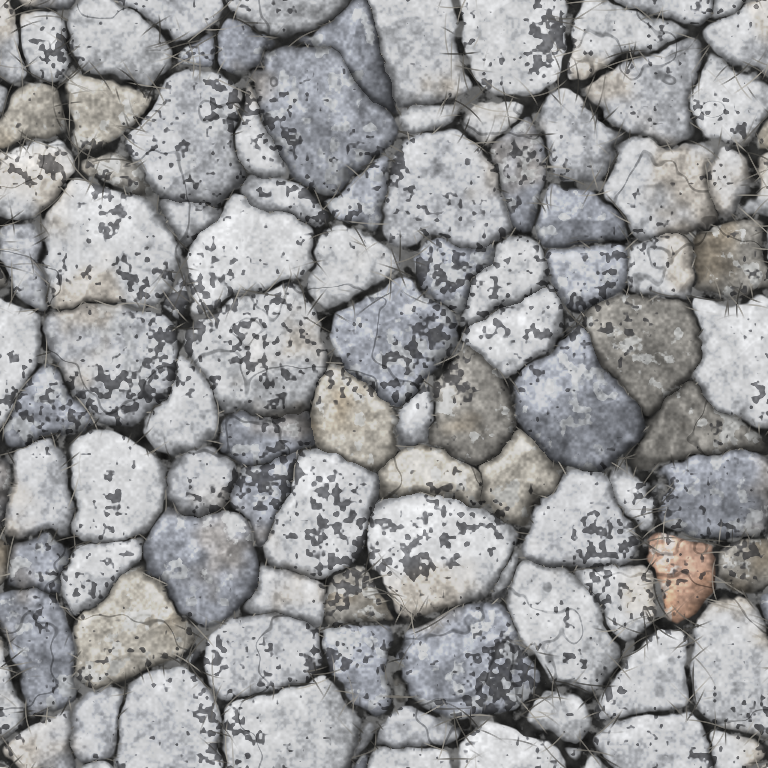
Give the GLSL for this texture, as a three.js fragment shader.

```glsl
varying vec2 vUv;

#define STONES 10.0
#define SIZE_SPREAD 0.95
#define CORNER_SHARPNESS 19.0
#define GAP 0.012
#define ROUGHNESS 0.045
#define BLADES 28.0
#define BLADE_WIDTH 0.032
#define SPECKLE 0.7
#define LIGHT_DIR vec2(-0.45, 0.89)

float hash(vec2 p) {
  vec3 q = fract(p.xyx * 0.1031);
  q += dot(q, q.yzx + 33.33);
  return fract((q.x + q.y) * q.z);
}

vec3 hash3(vec2 p) {
  vec3 q = fract(p.xyx * vec3(0.1031, 0.1030, 0.0973));
  q += dot(q, q.yxz + 33.33);
  return fract((q.xxy + q.yzz) * q.zyx);
}

vec2 wrapCell(vec2 cell, float period) {
  return floor(mod(cell + 0.5, period));
}

// Value noise that repeats after a whole number of cells
float noise(vec2 uv, float period, float seed) {
  vec2 p = uv * period, i = floor(p), f = p - i;
  f = f * f * (3.0 - 2.0 * f);
  vec2 a = wrapCell(i, period) + seed * 17.0;
  vec2 b = wrapCell(i + 1.0, period) + seed * 17.0;
  return mix(mix(hash(a), hash(vec2(b.x, a.y)), f.x),
             mix(hash(vec2(a.x, b.y)), hash(b), f.x), f.y);
}

float fbm(vec2 uv, float period, float seed) {
  float sum = 0.0, amplitude = 0.533;
  for (int i = 0; i < 4; i++) {
    sum += amplitude * noise(uv, period, seed + float(i));
    period *= 2.0;
    amplitude *= 0.5;
  }
  return sum;
}

struct Stone { vec2 id; vec2 local; vec2 outward; float edge; };

// Offset to a stone centre (xy) and its size weight (z)
vec3 stoneSite(vec2 cell, vec2 p) {
  vec3 h = hash3(wrapCell(cell, STONES) + 5.0);
  return vec3(cell + 0.1 + 0.8 * h.xy - p, SIZE_SPREAD * h.z * h.z);
}

// Weighted Voronoi cell with rounded corners
Stone findStone(vec2 p) {
  vec2 base = floor(p), owner = base;
  vec3 site = vec3(0.0);
  float best = 1e3;
  for (int y = -2; y <= 2; y++) for (int x = -2; x <= 2; x++) {
    vec2 cell = base + vec2(x, y);
    vec3 s = stoneSite(cell, p);
    float power = dot(s.xy, s.xy) - s.z;
    if (power < best) { best = power; owner = cell; site = s; }
  }
  float total = 1e-6;
  vec2 push = vec2(0.0);
  for (int y = -2; y <= 2; y++) for (int x = -2; x <= 2; x++) {
    vec2 cell = base + vec2(x, y);
    vec3 s = stoneSite(cell, p);
    vec2 away = s.xy - site.xy;
    float span = length(away);
    if (span < 0.01) continue;
    float border = (dot(s.xy, s.xy) - s.z - best) / (2.0 * span);
    float w = exp(-CORNER_SHARPNESS * border);
    total += w;
    push += w * away / span;
  }
  return Stone(wrapCell(owner, STONES), -site.xy, push / total,
               -log(total) / CORNER_SHARPNESS);
}

// Thin bent stalks of dry grass: coverage and tone
vec2 dryGrass(vec2 uv, float seed) {
  vec2 p = uv * BLADES, base = floor(p), result = vec2(0.0);
  for (int y = -1; y <= 1; y++) for (int x = -1; x <= 1; x++) {
    vec2 cell = base + vec2(x, y);
    vec3 h = hash3(wrapCell(cell, BLADES) + seed * 41.0);
    float angle = 6.2832 * h.z, c = cos(angle), s = sin(angle);
    vec2 q = mat2(c, -s, s, c) * (p - cell - h.xy);
    q.y += (h.x - 0.5) * 0.5 * q.x * q.x;
    float blade = (1.0 - smoothstep(0.3 * BLADE_WIDTH, 1.4 * BLADE_WIDTH, abs(q.y)))
                * (1.0 - smoothstep(0.5, 0.9, abs(q.x)));
    if (blade > result.x) result = vec2(blade, h.y);
  }
  return result;
}

vec3 stoneTint(float pick) {
  vec3 tint = mix(vec3(0.87, 0.88, 0.895), vec3(0.77, 0.78, 0.80), smoothstep(0.2, 0.55, pick));
  tint = mix(tint, vec3(0.61, 0.625, 0.66), smoothstep(0.58, 0.64, pick));
  tint = mix(tint, vec3(0.75, 0.73, 0.69), step(0.81, pick));
  tint = mix(tint, vec3(0.56, 0.55, 0.53), step(0.88, pick));
  return mix(tint, vec3(0.75, 0.62, 0.55), step(0.98, pick));
}

vec3 stoneSurface(Stone stone, vec2 uv) {
  vec3 h = hash3(stone.id + 71.0);
  vec3 color = stoneTint(h.x);
  float patches = fbm(uv, 14.0, 3.0), fine = fbm(uv, 72.0, 9.0);

  // Mottling, ochre stains and pale lichen
  color *= 1.0 + 0.5 * (patches - 0.5) + 0.6 * (fine - 0.5);
  color *= mix(vec3(1.0), vec3(0.97, 0.90, 0.80), 0.6 * smoothstep(0.58, 0.75, fbm(uv, 9.0, 23.0)));
  float lichen = smoothstep(0.57, 0.66, fbm(uv, 60.0, 31.0) + 0.3 * (patches - 0.5));
  color = mix(color, vec3(0.81, 0.82, 0.82), 0.6 * lichen * smoothstep(0.5, 0.65, h.x));

  // Small dark pits in patches, and a few thin cracks
  float grit = 0.6 * noise(uv, 130.0, 47.0) + 0.4 * noise(uv, 230.0, 48.0);
  float pits = smoothstep(0.66, 0.80, grit + 1.0 * (patches - 0.5) + 0.16 * (h.y - 0.6));
  color = mix(color, vec3(0.20, 0.20, 0.21), SPECKLE * pits);
  float crack = 1.0 - smoothstep(0.002, 0.010, abs(fbm(uv, 7.0, 83.0) - 0.5));
  color *= 1.0 - 0.3 * crack * step(0.4, h.z);

  // Flat facets, rounded sides and contact shade
  float angle = 6.2832 * h.z, light = 1.0;
  for (int i = 0; i < 2; i++) {
    vec2 dir = vec2(cos(angle), sin(angle));
    float facet = smoothstep(0.0, 0.04, dot(stone.local, dir) - 0.08 - 0.14 * h.y);
    light += 0.16 * facet * dot(dir, LIGHT_DIR);
    angle += 1.6 + h.x;
  }
  float side = 1.0 - smoothstep(0.02, 0.20, stone.edge);
  light += 0.24 * side * dot(stone.outward, LIGHT_DIR);
  light *= mix(0.5, 1.0, smoothstep(GAP - 0.02, GAP + 0.11, stone.edge));
  color *= light * (0.86 + 0.28 * noise(uv, 256.0, 2.0));
  return color - 0.65 * max(color - 0.78, 0.0);
}

void main() {
  vec2 warp = vec2(fbm(vUv, 16.0, 11.0), fbm(vUv, 16.0, 19.0)) - 0.5;
  Stone stone = findStone((vUv + ROUGHNESS * warp) * STONES);
  float clumps = fbm(vUv, 8.0, 61.0);

  // Dark soil with grey litter under the stones
  vec3 soil = vec3(0.15, 0.15, 0.148) * (0.2 + 1.5 * fbm(vUv, 70.0, 53.0));
  soil += 0.28 * smoothstep(0.52, 0.68, fbm(vUv, 50.0, 67.0));
  float gap = GAP + 0.12 * (clumps - 0.5);
  float cover = smoothstep(gap - 0.018, gap + 0.018, stone.edge);
  vec3 color = mix(soil, stoneSurface(stone, vUv), cover);

  // Grass fills the gaps and spills over the rims
  float reach = 1.0 - smoothstep(gap, gap + 0.03 + 0.25 * smoothstep(0.45, 0.7, clumps), stone.edge);
  for (int i = 0; i < 2; i++) {
    vec2 grass = dryGrass(vUv, float(i) + 1.0);
    vec3 straw = mix(vec3(0.20, 0.195, 0.185), vec3(0.67, 0.65, 0.61), grass.y);
    color = mix(color, straw, 0.75 * grass.x * reach);
  }
  gl_FragColor = vec4(clamp(color, 0.0, 1.0), 1.0);
}
```
